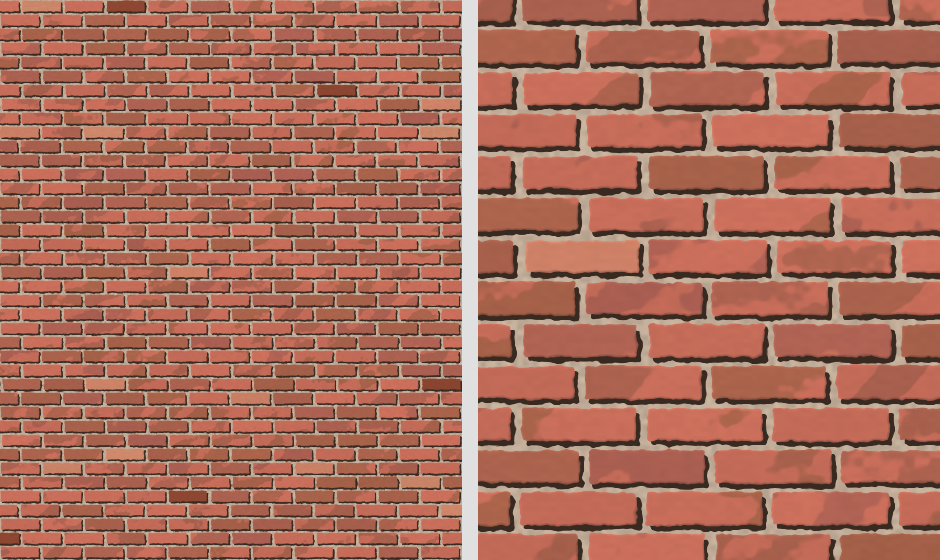
Left, the full canvas; right, a detail of the centre.
Reproduce this texture procedurally as a Shadertoy shader.

```glsl
// Running-bond red brick wall with rough two-tone bricks, pale mortar and cast shadows.

const vec2 BRICKS = vec2(11.0, 40.0);       // repeats across and down
const float BRICK_ASPECT = 3.0;             // cell width in row heights
const vec2 HALF_SIZE = vec2(1.40, 0.405);   // brick half size in row heights
const vec2 BRICK_SHIFT = vec2(-0.05, 0.055);
const vec2 SHADOW_SHIFT = vec2(0.10, -0.115);
const float CORNER = 0.07;
const float ROUGHNESS = 0.065;              // waviness of the brick edges
const float JOINT_JITTER = 0.06;            // sideways drift of each course
const float PEACH_SHARE = 0.035;
const float UMBER_SHARE = 0.015;

const vec3 MORTAR = vec3(0.76, 0.68, 0.60);
const vec3 SHADOW = vec3(0.22, 0.165, 0.13);
const vec3 CORAL  = vec3(0.775, 0.425, 0.350);
const vec3 ROSE   = vec3(0.675, 0.375, 0.325);
const vec3 RUSSET = vec3(0.655, 0.385, 0.285);
const vec3 PEACH  = vec3(0.800, 0.530, 0.415);
const vec3 UMBER  = vec3(0.540, 0.270, 0.190);

float hash(vec2 p) {
    vec3 q = fract(vec3(p.xyx) * 0.1031);
    q += dot(q, q.yzx + 33.33);
    return fract((q.x + q.y) * q.z);
}

float noise(vec2 p) {
    vec2 i = floor(p), f = fract(p);
    f = f * f * (3.0 - 2.0 * f);
    return mix(mix(hash(i), hash(i + vec2(1, 0)), f.x),
               mix(hash(i + vec2(0, 1)), hash(i + vec2(1, 1)), f.x), f.y);
}

float roundBox(vec2 p, vec2 halfSize) {
    vec2 d = abs(p) - halfSize + CORNER;
    return length(max(d, 0.0)) + min(max(d.x, d.y), 0.0) - CORNER;
}

// Per-brick tint, with a slanted patch of a second tone
vec3 brickColor(vec2 id, vec2 p) {
    float kind = hash(id + 17.0);
    vec3 dull = mix(ROSE, RUSSET, hash(id + 41.0));
    float tone = hash(id + 73.0);
    vec2 slanted = vec2(p.x * 0.9 - p.y * 0.8, p.y * 1.1);
    float patchNoise = noise(slanted + id * 7.3) + 0.16 * noise(p * 5.0 + id * 3.1);
    float coverage = smoothstep(-0.05, 0.05, patchNoise - mix(0.15, 1.05, tone));
    vec3 color = mix(dull, CORAL, coverage);
    if (kind < PEACH_SHARE) color = mix(PEACH, CORAL, 0.35 * tone);
    else if (kind > 1.0 - UMBER_SHARE) color = UMBER;
    return color * (0.97 + 0.06 * hash(id + 5.0));
}

void mainImage(out vec4 fragColor, in vec2 fragCoord) {
    vec2 grid = fragCoord / iResolution.xy * BRICKS;
    vec2 wall = grid * vec2(BRICK_ASPECT, 1.0);
    float blur = 0.6 * BRICKS.y / iResolution.y;

    // Alternate courses move by half a brick
    float row = floor(grid.y);
    grid.x += 0.5 * mod(row, 2.0) + JOINT_JITTER * (hash(vec2(row, 9.0)) - 0.5);
    vec2 id = vec2(floor(grid.x), row) + 50.0;
    vec2 p = (fract(grid) - 0.5) * vec2(BRICK_ASPECT, 1.0) - BRICK_SHIFT;

    // Rough outline and slight size changes
    float wobble = ROUGHNESS * (noise(wall * 4.5) - 0.5)
                 + 0.5 * ROUGHNESS * (noise(wall * 11.0 + 30.0) - 0.5);
    vec2 size = HALF_SIZE - vec2(0.05, 0.025) * vec2(hash(id + 2.0), hash(id + 3.0));
    float brick = roundBox(p, size) + wobble;
    float shadow = roundBox(p - SHADOW_SHIFT, size) + 1.3 * wobble;

    // Mortar, shadow, then brick face
    vec3 color = MORTAR * (0.92 + 0.14 * noise(wall * 8.0));
    color = mix(color, SHADOW, 1.0 - smoothstep(-blur, blur, shadow));
    vec3 face = brickColor(id, p);
    face *= 0.98 + 0.04 * noise(wall * vec2(5.0, 9.0));

    // Lit upper-left rim and darker lower-right rim
    float rim = smoothstep(-0.07, 0.0, brick);
    float side = clamp((shadow - brick) * 9.0, -1.0, 1.0);
    face *= 1.0 + rim * (side > 0.0 ? 0.07 : 0.22) * side;
    color = mix(color, face, 1.0 - smoothstep(-blur, blur, brick));

    fragColor = vec4(color, 1.0);
}
```
